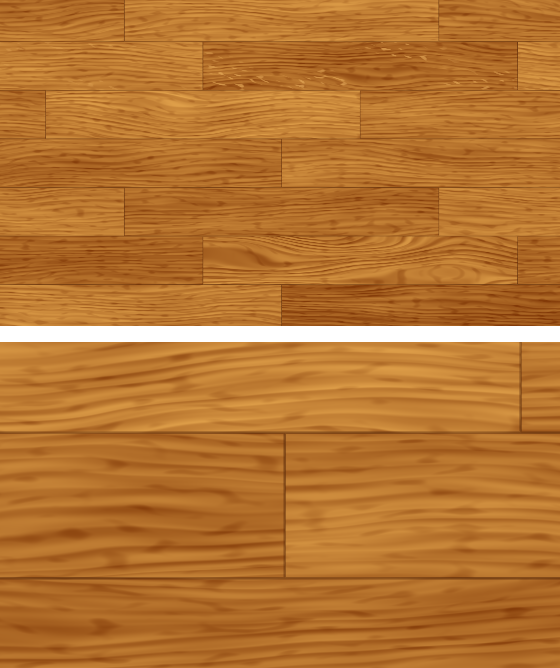
Top, the full canvas; bottom, a detail of the centre.
Reproduce this texture procedurally as a Shadertoy shader.

```glsl
// Draws a floor of staggered oak boards with flowing grain, pores and fine seams.

const float TAU = 6.2831853;
const float BOARD_HEIGHT = 0.149;   // all lengths are in canvas heights
const float BOARD_LENGTH = 0.965;
const float FIRST_SEAM = 0.127;     // top of the lowest, cropped row
const float SEAM_WIDTH = 0.0024;
const vec3 DARK_OAK = vec3(0.56, 0.28, 0.065);
const vec3 LIGHT_OAK = vec3(0.87, 0.62, 0.285);
const vec3 RAY_FLECK = vec3(0.92, 0.69, 0.37);
const vec3 SEAM_BROWN = vec3(0.36, 0.17, 0.04);

// Joint position of each row, in quarters of a board, from the bottom up
const float STAGGER[7] = float[7](3.0, 2.0, 1.0, 3.0, 0.0, 2.0, 1.0);

// Base tone of the left, middle and right boards of each row
const vec3 TONES[7] = vec3[7](
    vec3(0.69, 0.33, 0.33), vec3(0.40, 0.68, 0.48), vec3(0.72, 0.50, 0.72),
    vec3(0.52, 0.62, 0.62), vec3(0.62, 0.80, 0.62), vec3(0.72, 0.47, 0.82),
    vec3(0.56, 0.72, 0.60));

float hash(vec2 cell) {
    return fract(sin(dot(cell, vec2(127.1, 311.7))) * 43758.55);
}

vec2 randomDirection(vec2 cell) {
    float angle = TAU * hash(cell);
    return vec2(cos(angle), sin(angle));
}

float gradientNoise(vec2 p) {
    vec2 cell = floor(p), f = fract(p);
    vec2 u = f * f * f * (f * (f * 6.0 - 15.0) + 10.0);
    vec2 e = vec2(1.0, 0.0);
    float a = dot(randomDirection(cell), f);
    float b = dot(randomDirection(cell + e.xy), f - e.xy);
    float c = dot(randomDirection(cell + e.yx), f - e.yx);
    float d = dot(randomDirection(cell + e.xx), f - e.xx);
    return mix(mix(a, b, u.x), mix(c, d, u.x), u.y);
}

// Tone shift of the wood; figure bends the straight grain into closed loops
float woodGrain(vec2 p, float seed, float figure) {
    vec2 q = p + seed * vec2(37.0, 19.0);
    float slope = (fract(seed * 7.31) - 0.5) * 0.09;
    float warp = gradientNoise(q * vec2(2.4, 9.0)) * mix(0.025, 0.10, figure)
               + gradientNoise(q * vec2(9.0, 30.0)) * 0.004;
    float across = q.y + slope * p.x + warp;

    // Growth rings: slow darkening, then a sharp edge
    float phase = fract(across * mix(78.0, 58.0, figure)
                + gradientNoise(vec2(q.x * 1.5, across * 26.0)) * 0.9);
    float ring = smoothstep(0.25, 0.8, phase) * (1.0 - smoothstep(0.8, 1.0, phase));
    float strength = 0.22 + 0.18 * figure
                   + 0.28 * gradientNoise(vec2(q.x * 2.5, across * 18.0));

    float bands = gradientNoise(vec2(q.x * 1.4, across * 15.0));
    float fibres = gradientNoise(vec2(q.x * 7.0, across * 130.0));
    float pores = smoothstep(0.12, 0.5, gradientNoise(vec2(q.x * 26.0, across * 115.0)));
    return 0.24 * bands + 0.32 * fibres - strength * ring - 0.24 * pores;
}

// Short pale streaks, slanted against the grain and gathered in patches
float rayFlecks(vec2 p, float seed) {
    vec2 slanted = vec2(p.x, p.y + 0.22 * p.x) + seed * 11.0;
    float streak = smoothstep(0.22, 0.45, gradientNoise(slanted * vec2(32.0, 105.0)));
    float patches = smoothstep(-0.1, 0.3, gradientNoise(p * vec2(4.0, 9.0) + seed * 5.0));
    return streak * patches;
}

// Coverage of a seam, from the distance to its centre
float seamLine(float dist, float pixel) {
    float halfWidth = 0.5 * SEAM_WIDTH;
    return 1.0 - smoothstep(halfWidth - 0.5 * pixel, halfWidth + 0.5 * pixel, dist);
}

float edgeDistance(float position, float size) {
    return min(position, size - position);
}

void mainImage(out vec4 fragColor, in vec2 fragCoord) {
    float pixel = 1.0 / iResolution.y;
    vec2 p = fragCoord * pixel;

    // Board layout
    float y = p.y - FIRST_SEAM + BOARD_HEIGHT;
    float row = clamp(floor(y / BOARD_HEIGHT), 0.0, 6.0);
    float x = p.x - BOARD_LENGTH * (0.25 * STAGGER[int(row)] + 0.145);
    float column = clamp(floor(x / BOARD_LENGTH) + 1.0, 0.0, 2.0);
    vec2 local = vec2(x - (column - 1.0) * BOARD_LENGTH, y - row * BOARD_HEIGHT);
    vec2 board = vec2(column, row);

    // Wood, with one strongly figured board in the second row
    float seed = hash(board + 3.0);
    float figure = board == vec2(1.0) ? 1.0 : 0.35 * fract(seed * 13.7);
    float tone = TONES[int(row)][int(column)] + woodGrain(local, seed, figure);
    tone += 0.10 * gradientNoise(p * vec2(5.0, 9.0));
    vec3 color = mix(DARK_OAK, LIGHT_OAK, clamp(tone, -0.15, 1.1));

    // Flecks on the second row from the top, strongest on its middle board
    float fleckAmount = row == 5.0 ? (column == 1.0 ? 0.6 : 0.3) : 0.0;
    color = mix(color, RAY_FLECK, fleckAmount * rayFlecks(local, seed));

    // Seams, worn unevenly along their length
    float wear = 0.55 + 0.4 * gradientNoise(p * vec2(7.0, 5.0));
    float longSeam = seamLine(edgeDistance(local.y, BOARD_HEIGHT), pixel);
    float buttSeam = seamLine(edgeDistance(local.x, BOARD_LENGTH), pixel);
    color = mix(color, SEAM_BROWN, wear * max(longSeam, buttSeam));

    fragColor = vec4(color, 1.0);
}
```
